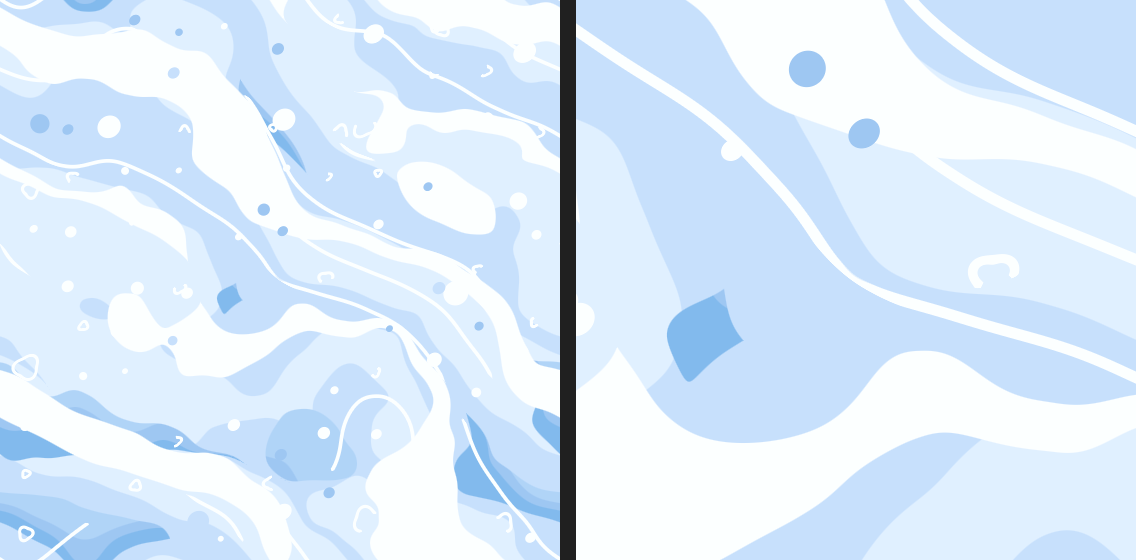
Left, the full canvas; right, a detail of the centre.
Write a Shadertoy shader that draws this pattern.

```glsl
const vec3 WHITE = vec3(0.99, 1.00, 1.00);
const vec3 PALE  = vec3(0.88, 0.94, 1.00);
const vec3 LIGHT = vec3(0.78, 0.88, 0.99);
const vec3 SOFT  = vec3(0.69, 0.83, 0.97);
const vec3 MID   = vec3(0.62, 0.78, 0.95);
const vec3 DEEP  = vec3(0.51, 0.73, 0.93);

// Integer hash, three values in 0..1
vec3 hash(vec2 cell, float seed) {
    uvec3 v = uvec3(ivec3(vec3(cell, seed) + 0.5));
    v = v * 1664525u + 1013904223u;
    v.x += v.y * v.z; v.y += v.z * v.x; v.z += v.x * v.y;
    v ^= v >> 16u;
    v.x += v.y * v.z; v.y += v.z * v.x; v.z += v.x * v.y;
    return vec3(v >> 8u) / 16777215.0;
}

// Lattice value; wrap holds the column period, row period and column shift per row period
float lattice(vec2 cell, vec3 wrap, float seed) {
    float turns = floor(cell.y / wrap.y);
    cell.y -= turns * wrap.y;
    cell.x = mod(cell.x - turns * wrap.z, wrap.x);
    return hash(cell, seed).x * 2.0 - 1.0;
}

// Smooth wrapping value noise in -1..1
float noise(vec2 p, vec3 wrap, float seed) {
    vec2 i = floor(p), f = p - i;
    f = f * f * f * (f * (f * 6.0 - 15.0) + 10.0);
    vec2 e = vec2(1, 0);
    return mix(mix(lattice(i, wrap, seed), lattice(i + e, wrap, seed), f.x),
               mix(lattice(i + e.yx, wrap, seed), lattice(i + 1.0, wrap, seed), f.x), f.y);
}

float roundNoise(vec2 uv, float count, float seed) {
    return noise(uv * count, vec3(count, count, 0.0), seed);
}

// Noise stretched along the falling diagonal, on a rotated lattice that still tiles
float flowNoise(vec2 uv, vec2 freq, float seed) {
    vec2 q = vec2(2.0 * uv.x - uv.y, uv.x + 2.0 * uv.y) * freq;
    return noise(q, vec3(5.0 * freq.x, freq.y, 2.0 * freq.x), seed);
}

// Scalloped distance across a band, in band periods
float across(vec2 uv, float band, float centre, float seed) {
    band += 0.13 * roundNoise(uv, 6.0, seed) + 0.10 * roundNoise(uv, 13.0, seed + 1.0);
    return fract(band - centre + 0.5) - 0.5;
}

// Antialiased coverage, positive inside
float cover(float d) {
    return clamp(0.5 + d / max(fwidth(d), 1e-5), 0.0, 1.0);
}

// Broken strokes that follow the bands
float strokes(vec2 uv, float band, float px) {
    float level = 2.0 * band + 0.5 * roundNoise(uv, 4.0, 30.0) + 0.14 * roundNoise(uv, 9.0, 31.0);
    float slope = length(vec2(dFdx(level), dFdy(level))) / px;
    float d = abs(fract(level) - 0.5) / max(slope, 3.0);
    float shown = smoothstep(-0.07, 0.07, flowNoise(uv, vec2(1, 5), 32.0));
    return clamp(0.5 + (mix(-px, 0.0033, shown) - d) / px, 0.0, 1.0);
}

// Scattered discs, wobbly rings and open curls, at most one per cell
vec3 bubbles(vec3 col, vec2 uv, float count, float radius, float seed, float px) {
    vec2 cell = mod(floor(uv * count), count);
    vec3 h = hash(cell, seed), g = hash(cell, seed + 1.0);
    vec2 p = (fract(uv * count) - mix(vec2(0.29), vec2(0.71), h.xy)) / count;
    p = mat2(0.8, -0.6, 0.6, 0.8) * p * vec2(1.0, mix(1.0, 1.25, g.x));
    float r = radius * mix(0.45, 1.0, g.y);
    float angle = atan(p.y, p.x);

    float disc = clamp(0.5 + (r - length(p)) / px, 0.0, 1.0);
    vec3 tint = g.z < 0.72 ? WHITE : (g.z < 0.86 ? LIGHT : MID);
    float wobble = 1.0 + 0.14 * sin(3.0 * angle + 6.28 * h.x);
    float ringDist = abs(length(p) - r * wobble);
    float open = g.z < 0.5 ? 1.0 : smoothstep(-0.5, -0.2, cos(angle - 6.28 * g.x));
    float ring = clamp(0.5 + (mix(-px, 0.003, open) - ringDist) / px, 0.0, 1.0);

    if (h.z < 0.32) return mix(col, tint, disc);
    if (h.z < 0.60) return mix(col, WHITE, ring);
    return col;
}

void mainImage(out vec4 fragColor, in vec2 fragCoord) {
    vec2 uv = fragCoord / iResolution.xy;
    float px = 1.0 / iResolution.y;

    // Diagonal bands with a broad bend
    float band = 2.0 * uv.x + 3.0 * uv.y + 0.42 * roundNoise(uv, 3.0, 1.0);
    vec2 stretch = vec2(1, 3);

    // Light water over pale water
    float lightHalf = 0.225 + 0.24 * flowNoise(uv, stretch, 2.0);
    vec3 col = mix(PALE, LIGHT, cover(lightHalf - abs(across(uv, band, 0.37, 3.0))));

    // Blue lenses split into three tones
    float offset = across(uv, band, 0.28, 6.0);
    float blueHalf = 0.045 + 0.35 * flowNoise(uv, stretch, 8.0);
    float split = offset + 0.16 * roundNoise(uv, 7.0, 9.0);
    vec3 blue = mix(DEEP, MID, cover(split));
    blue = mix(blue, SOFT, cover(split - 0.14));
    col = mix(col, blue, cover(blueHalf - abs(offset)));

    // White foam that drifts across the bands
    float drift = 0.3 * flowNoise(uv, stretch, 11.0);
    float foamHalf = 0.105 + 0.22 * flowNoise(uv, stretch, 12.0);
    col = mix(col, WHITE, cover(foamHalf - abs(across(uv, band, drift, 13.0))));

    // Drawn lines and bubbles
    col = mix(col, WHITE, strokes(uv, band, px));
    col = bubbles(col, uv, 7.0, 0.023, 40.0, px);
    col = bubbles(col, uv, 11.0, 0.012, 44.0, px);
    fragColor = vec4(col, 1.0);
}
```
